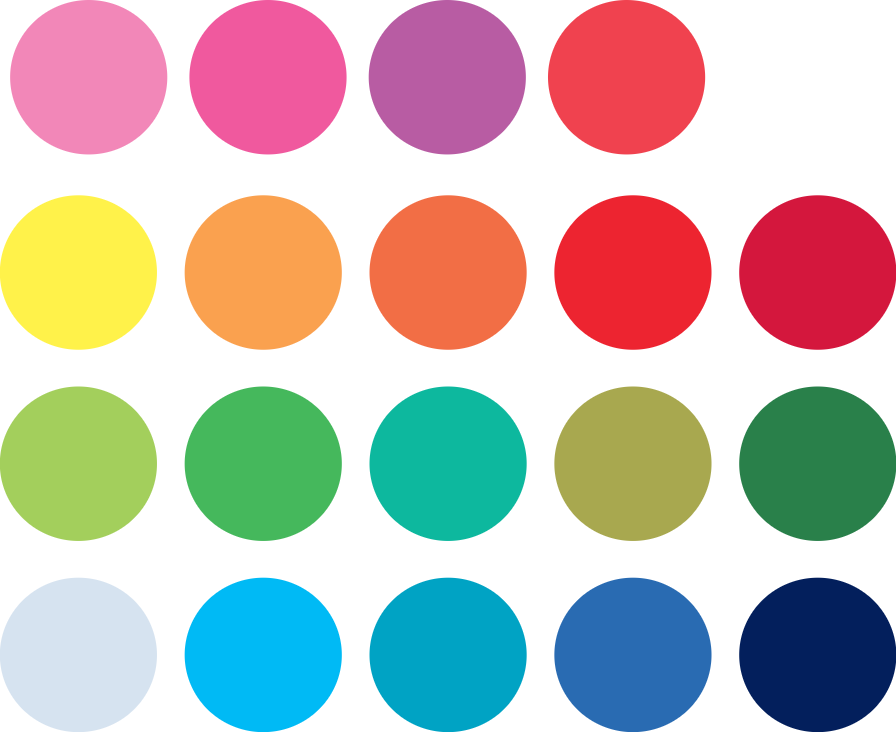
Give the GLSL for this pattern, as a Shadertoy shader.

```glsl
// Layout, as fractions of canvas width and height
const vec2 RADIUS = vec2(0.0877, 0.1055);
const vec2 FIRST_CENTER = vec2(0.0875, 0.1053);
const vec2 PITCH = vec2(0.2063, 0.2612);
const vec2 TOP_FIRST_CENTER = vec2(0.0990, 0.8945);
const float TOP_PITCH = 0.2001;
const float TOP_ROW = 3.0;
const float LAST_COLUMN = 4.0;
const vec3 BACKGROUND = vec3(1.0);

// Swatches from left to right, one list per row
const vec3 BLUES[5] = vec3[5](
    vec3(0.84, 0.89, 0.94), vec3(0.00, 0.73, 0.96), vec3(0.00, 0.64, 0.77),
    vec3(0.16, 0.42, 0.70), vec3(0.01, 0.12, 0.36));
const vec3 GREENS[5] = vec3[5](
    vec3(0.64, 0.81, 0.36), vec3(0.27, 0.72, 0.36), vec3(0.05, 0.72, 0.62),
    vec3(0.66, 0.66, 0.31), vec3(0.16, 0.50, 0.29));
const vec3 WARMS[5] = vec3[5](
    vec3(1.00, 0.95, 0.29), vec3(0.98, 0.63, 0.31), vec3(0.95, 0.43, 0.27),
    vec3(0.93, 0.14, 0.19), vec3(0.83, 0.09, 0.24));
const vec3 PINKS[4] = vec3[4](
    vec3(0.95, 0.53, 0.72), vec3(0.94, 0.35, 0.62), vec3(0.72, 0.36, 0.64),
    vec3(0.94, 0.26, 0.31));

vec3 swatchColor(int row, int column) {
    if (row == 0) return BLUES[column];
    if (row == 1) return GREENS[column];
    if (row == 2) return WARMS[column];
    return PINKS[min(column, 3)];
}

// Antialiased disc coverage, about one pixel wide at the edge
float discCoverage(vec2 offset) {
    float edge = (length(offset / RADIUS) - 1.0) * RADIUS.y * iResolution.y;
    return clamp(0.5 - edge, 0.0, 1.0);
}

void mainImage(out vec4 fragColor, in vec2 fragCoord) {
    vec2 uv = fragCoord / iResolution.xy;

    // Nearest row; the top one is shorter and more tightly spaced
    float row = clamp(floor((uv.y - FIRST_CENTER.y) / PITCH.y + 0.5), 0.0, TOP_ROW);
    bool isTop = row == TOP_ROW;
    vec2 start = isTop ? TOP_FIRST_CENTER : FIRST_CENTER + vec2(0.0, row * PITCH.y);
    float spacing = isTop ? TOP_PITCH : PITCH.x;
    float lastColumn = isTop ? LAST_COLUMN - 1.0 : LAST_COLUMN;

    // Nearest disc in that row
    float column = clamp(floor((uv.x - start.x) / spacing + 0.5), 0.0, lastColumn);
    vec2 center = start + vec2(column * spacing, 0.0);

    vec3 color = mix(BACKGROUND, swatchColor(int(row), int(column)), discCoverage(uv - center));
    fragColor = vec4(color, 1.0);
}
```
